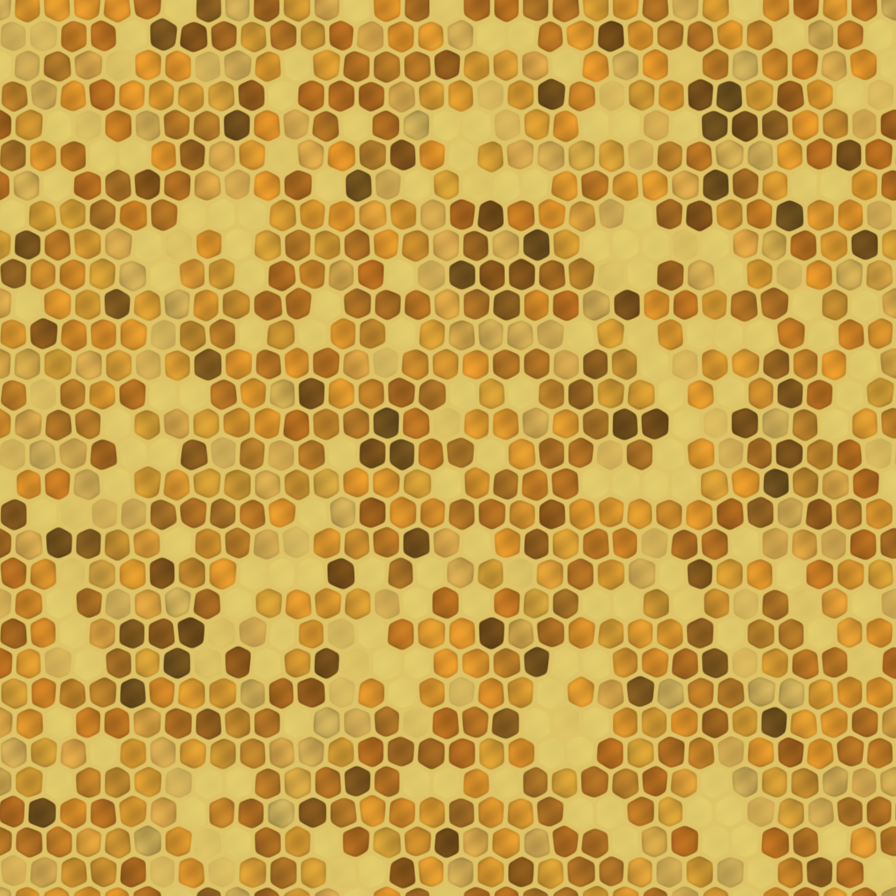
This pattern is drawn by a WebGL 1 fragment shader. Its source:

```glsl
precision highp float;
// Honeycomb: pointy-topped wax cells in staggered rows, each filled with its own shade.
// Cells are a lightly jittered Voronoi diagram of a staggered grid; walls follow a
// smoothed distance to the cell borders, and layered sines stain the fillings.

uniform vec2 u_resolution;

const float TAU = 6.2831853;
const float CELLS = 30.0;                  // cells across and rows down
const vec2 GRID_OFFSET = vec2(0.05, -0.3); // in cells
const float JITTER = 0.13;                 // full range of centre displacement
const float WALL_HALF = 0.072;             // half wall width, in cells
const float WALL_SOFT = 0.035;             // blur of the wall edge, in cells
const float CORNER_SHARPNESS = 22.0;
const float RIM_SHADE = 0.09;
const float STAIN = 0.07;
const float CLUSTERING = 0.085;

const vec3 WALL = vec3(0.87, 0.77, 0.40);
const vec3 CAPPED = vec3(0.88, 0.79, 0.42);
const vec3 TAN = vec3(0.79, 0.64, 0.31);
const vec3 AMBER = vec3(0.82, 0.58, 0.18);
const vec3 BROWN = vec3(0.66, 0.42, 0.13);
const vec3 DARK = vec3(0.42, 0.29, 0.10);

float hash(vec2 p) {
  vec3 q = fract(vec3(p.xyx) * 0.1031);
  q += dot(q, q.yzx + 33.33);
  return fract((q.x + q.y) * q.z);
}

// Random value of a cell, wrapping at the canvas edges
float cellRandom(vec2 id, float seed) {
  return hash(mod(id, CELLS) + seed);
}

// Cell in a neighbouring row and column; every second row is shifted by half a cell
vec2 neighbourId(vec2 p, vec2 step_) {
  float row = floor(p.y) + step_.y;
  return vec2(floor(p.x - 0.5 * mod(row, 2.0)) + step_.x, row);
}

vec2 cellCentre(vec2 id) {
  vec2 wobble = vec2(cellRandom(id, 3.0), cellRandom(id, 71.0)) - 0.5;
  return id + 0.5 + vec2(0.5 * mod(id.y, 2.0), 0.0) + JITTER * wobble;
}

vec2 nearestCell(vec2 p) {
  vec2 best = vec2(0.0);
  float bestDist = 1e3;
  for (int j = -1; j <= 1; j++) {
    for (int i = -1; i <= 1; i++) {
      vec2 id = neighbourId(p, vec2(float(i), float(j)));
      vec2 d = cellCentre(id) - p;
      if (dot(d, d) < bestDist) {
        bestDist = dot(d, d);
        best = id;
      }
    }
  }
  return best;
}

// Distance to the cell border, with corners rounded by a smooth minimum
float borderDistance(vec2 p, vec2 ownId) {
  vec2 own = cellCentre(ownId);
  float sum = 0.0;
  for (int j = -1; j <= 1; j++) {
    for (int i = -1; i <= 1; i++) {
      vec2 id = neighbourId(p, vec2(float(i), float(j)));
      vec2 other = cellCentre(id);
      vec2 axis = other - own;
      if (dot(axis, axis) > 0.01) {
        float d = dot(0.5 * (own + other) - p, normalize(axis));
        sum += exp(-CORNER_SHARPNESS * d);
      }
    }
  }
  return -log(sum) / CORNER_SHARPNESS;
}

// Broad drift that gathers similar shades into patches
float drift(vec2 id) {
  vec2 a = id * TAU / CELLS;
  return sin(2.0 * a.x + 3.0 * a.y + 1.0) + sin(5.0 * a.x - 2.0 * a.y)
       + 0.8 * sin(3.0 * a.x + 7.0 * a.y + 4.0);
}

vec3 fillColour(float tone) {
  vec3 c = mix(CAPPED, TAN, smoothstep(0.20, 0.29, tone));
  c = mix(c, AMBER, smoothstep(0.33, 0.42, tone));
  c = mix(c, BROWN, smoothstep(0.52, 0.78, tone));
  return mix(c, DARK, smoothstep(0.80, 0.98, tone));
}

void main() {
  vec2 p = gl_FragCoord.xy / u_resolution * CELLS + GRID_OFFSET;
  float pixel = CELLS / u_resolution.y;
  vec2 id = nearestCell(p);
  float border = borderDistance(p, id);

  // Shade and warmth of this cell
  float tone = 0.06 + 0.88 * cellRandom(id, 17.0) + CLUSTERING * drift(id);
  float filled = smoothstep(0.20, 0.36, tone);
  float warmth = cellRandom(id, 131.0) - 0.5;
  vec3 fill = fillColour(tone) * (1.0 + filled * warmth * vec3(0.08, -0.06, -0.25));

  // Cloudy stains and a darker rim
  float phase = TAU * cellRandom(id, 53.0);
  float cloud = sin(4.1 * p.x + 2.3 * p.y + phase) + 0.6 * sin(7.3 * p.y - 5.2 * p.x + 2.0 * phase);
  float rim = 1.0 - smoothstep(WALL_HALF, WALL_HALF + 0.13, border);
  fill *= 1.0 + mix(0.15, 1.0, filled) * STAIN * cloud - filled * RIM_SHADE * rim;

  // Wax walls
  float soft = max(WALL_SOFT, 0.7 * pixel);
  float inside = smoothstep(WALL_HALF - soft, WALL_HALF + soft, border);
  gl_FragColor = vec4(mix(WALL, fill, inside), 1.0);
}
```
